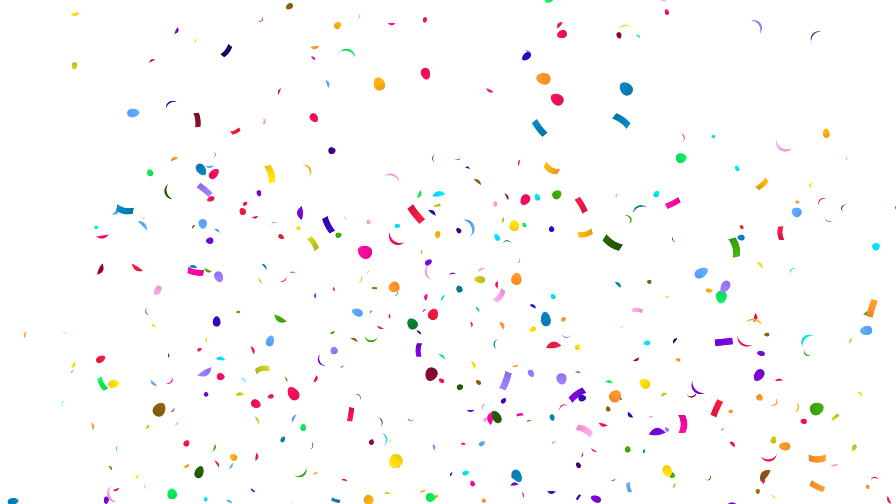
This pattern is drawn by a Shadertoy shader. Its source:

```glsl
#define BIG_CELL 0.070
#define SMALL_CELL 0.045
#define BIG_DENSITY vec2(0.62, 0.24)    // lower part, upper part
#define SMALL_DENSITY vec2(0.52, 0.09)
#define BIG_SCALE vec2(0.70, 1.08)      // smallest, largest
#define SMALL_SCALE vec2(0.26, 0.58)
#define EDGE_SOFTNESS 0.0017
#define CLUMP_FREQUENCY 5.0
#define SHADING 0.10

const vec3 PALETTE[16] = vec3[16](
    vec3(0.94, 0.06, 0.36), vec3(1.00, 0.58, 0.16), vec3(0.98, 0.68, 0.06),
    vec3(0.47, 0.02, 0.84), vec3(0.93, 0.10, 0.26), vec3(0.20, 0.02, 0.74),
    vec3(0.36, 0.65, 1.00), vec3(1.00, 0.86, 0.04), vec3(0.06, 0.90, 0.36),
    vec3(0.03, 0.50, 0.72), vec3(0.97, 0.04, 0.62), vec3(0.02, 0.88, 0.98),
    vec3(0.60, 0.47, 0.98), vec3(0.78, 0.78, 0.12), vec3(0.98, 0.62, 0.88),
    vec3(0.24, 0.66, 0.04));

vec3 hash3(vec3 p) {
    p = fract(p * vec3(0.1031, 0.1030, 0.0973));
    p += dot(p, p.yxz + 33.33);
    return fract((p.xxy + p.yxx) * p.zyx);
}

float valueNoise(vec2 p) {
    vec2 i = floor(p), f = fract(p);
    f = f * f * (3.0 - 2.0 * f);
    float a = hash3(vec3(i, 7.0)).x;
    float b = hash3(vec3(i + vec2(1, 0), 7.0)).x;
    float c = hash3(vec3(i + vec2(0, 1), 7.0)).x;
    float d = hash3(vec3(i + vec2(1, 1), 7.0)).x;
    return mix(mix(a, b, f.x), mix(c, d, f.x), f.y);
}

// Egg-shaped disc
float eggDistance(vec2 p, float roundness) {
    vec2 radii = vec2(0.0135, 0.0135 * roundness);
    p.y *= 1.0 + 12.0 * p.x;
    return (length(p / radii) - 1.0) * radii.y;
}

// Slightly bent paper strip
float stripDistance(vec2 p, float bend) {
    p.y += bend * (p.x * p.x - 0.0001);
    vec2 d = abs(p) - vec2(0.0180, 0.0068);
    return length(max(d, 0.0)) + min(max(d.x, d.y), 0.0);
}

// Curled ribbon, seen as the gap between two circles
float crescentDistance(vec2 p, float thickness) {
    p.y += 0.009;
    float hollow = length(p + vec2(0.0, 0.0093)) - 0.0262 + thickness;
    return max(length(p) - 0.0172, -hollow);
}

// Thin leaf, a disc seen from its side
float leafDistance(vec2 p, float width) {
    p.y += 14.0 * p.x * p.x;
    float taper = 1.0 - p.x * p.x / 0.000256;
    return (abs(p.y) - width * taper) * 0.8;
}

float pieceDistance(vec2 p, float kind, float variant, bool isSmall) {
    vec3 shares = isSmall ? vec3(0.30, 0.36, 0.52) : vec3(0.42, 0.64, 0.92);
    if (kind < shares.x) return eggDistance(p, mix(0.62, 0.95, variant));
    if (kind < shares.y) return stripDistance(p, mix(-12.0, 16.0, variant));
    if (kind < shares.z) return crescentDistance(p, mix(0.0030, 0.0058, variant));
    return leafDistance(p, mix(0.0035, 0.0070, variant));
}

// Crowded below, sparse above, thinning to the sides
float densityAt(vec2 p, float aspect, vec2 density) {
    float x = p.x / aspect;
    float sides = smoothstep(-0.02, 0.24, x) * (1.0 - 0.55 * smoothstep(0.78, 1.0, x));
    float clump = mix(0.55, 1.45, valueNoise(p * CLUMP_FREQUENCY));
    return mix(density.x, density.y, smoothstep(0.56, 0.74, p.y)) * sides * clump;
}

vec3 drawLayer(vec3 color, vec2 p, float aspect, float cellSize,
               vec2 density, vec2 scaleRange, bool isSmall) {
    vec2 home = floor(p / cellSize);
    float seed = isSmall ? 31.0 : 11.0;
    float soft = max(EDGE_SOFTNESS, 1.0 / iResolution.y) * 0.5;
    for (int j = -1; j <= 1; j++)
    for (int i = -1; i <= 1; i++) {
        vec2 cell = home + vec2(i, j);
        vec3 place = hash3(vec3(cell, seed));
        vec3 form = hash3(vec3(cell, seed + 5.0));
        vec3 look = hash3(vec3(cell, seed + 13.0));
        vec2 center = (cell + 0.05 + 0.9 * place.xy) * cellSize;
        if (place.z > densityAt(center, aspect, density)) continue;

        // Turn and scale into the frame of the piece
        float angle = 6.2832 * form.x;
        float c = cos(angle), s = sin(angle);
        float scale = mix(scaleRange.x, scaleRange.y, look.x);
        vec2 q = mat2(c, -s, s, c) * (p - center) / scale;
        float d = pieceDistance(q, form.y, form.z, isSmall) * scale;

        // Earlier palette entries are the more frequent ones
        vec3 tint = PALETTE[int(15.99 * pow(look.y, 1.35))];
        tint *= mix(1.0, 0.55, step(0.90, look.z));
        tint *= 1.0 + SHADING * clamp(q.x / 0.018, -1.0, 1.0);
        color = mix(color, clamp(tint, 0.0, 1.0), 1.0 - smoothstep(-soft, soft, d));
    }
    return color;
}

void mainImage(out vec4 fragColor, in vec2 fragCoord) {
    vec2 p = fragCoord / iResolution.y;
    float aspect = iResolution.x / iResolution.y;
    vec3 color = vec3(1.0);
    color = drawLayer(color, p, aspect, SMALL_CELL, SMALL_DENSITY, SMALL_SCALE, true);
    color = drawLayer(color, p, aspect, BIG_CELL, BIG_DENSITY, BIG_SCALE, false);
    fragColor = vec4(color, 1.0);
}
```
